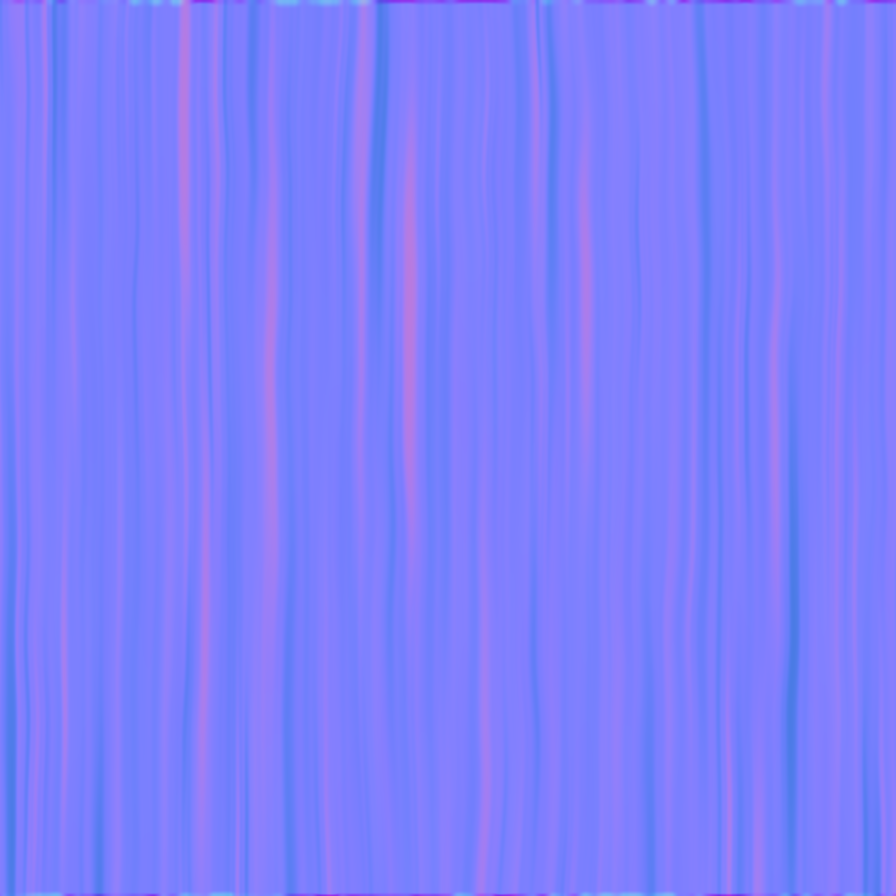
Give the GLSL for this texture map, as a Shadertoy shader.

```glsl
#define STREAK_COUNT 52.0
#define STREAK_TILT 0.19
#define GRAIN_TILT 0.042
#define FIBRE_TILT 0.016
#define BEND 0.006
#define WIGGLE 0.0026
#define MAX_TILT 0.25
#define RIM_WIDTH 0.008
#define RIM_TILT 0.30
#define FLAT_COLOUR vec3(0.495, 0.499, 0.996)

float hash(vec2 p) {
    vec3 q = fract(vec3(p.xyx) * 0.1031);
    q += dot(q, q.yzx + 33.33);
    return fract((q.x + q.y) * q.z);
}

// Smooth noise along one column, shifted so that columns do not line up
float columnNoise(float column, float y, float seed) {
    y += 17.0 * hash(vec2(column, seed + 0.5));
    float row = floor(y);
    float t = smoothstep(0.0, 1.0, y - row);
    float a = hash(vec2(column + seed * 7.0, row));
    float b = hash(vec2(column + seed * 7.0, row + 1.0));
    return mix(a, b, t) * 2.0 - 1.0;
}

// Stretched noise in -1..1, blended between neighbouring columns
float grain(vec2 p, vec2 frequency, float seed) {
    p = p * frequency + vec2(50.0 + seed * 3.7, 20.0);
    float column = floor(p.x);
    float t = smoothstep(0.0, 1.0, p.x - column);
    return mix(columnNoise(column, p.y, seed),
               columnNoise(column + 1.0, p.y, seed), t);
}

// Slope across the grain: its two sides cancel over wide areas
float slope(vec2 p, vec2 frequency, float seed) {
    vec2 halfColumn = vec2(0.5 / frequency.x, 0.0);
    return 0.75 * (grain(p + halfColumn, frequency, seed)
                 - grain(p - halfColumn, frequency, seed));
}

// Cubing leaves sparse, strong lines on a calm ground
float streaks(vec2 p, vec2 frequency, float seed) {
    float n = slope(p, frequency, seed);
    return n * n * n;
}

// Sideways tilt of the surface
float sideTilt(vec2 p) {
    float tilt = STREAK_TILT * streaks(p, vec2(STREAK_COUNT, 1.6), 1.0);
    tilt += 0.5 * STREAK_TILT * streaks(p, vec2(STREAK_COUNT * 1.9, 2.2), 2.0);
    tilt += 0.5 * GRAIN_TILT * grain(p, vec2(26.0, 1.3), 3.0);
    tilt += GRAIN_TILT * slope(p, vec2(68.0, 2.0), 4.0);
    tilt += 0.6 * GRAIN_TILT * slope(p, vec2(125.0, 2.4), 5.0);
    tilt += FIBRE_TILT * grain(p, vec2(220.0, 2.5), 6.0);
    return tilt * inversesqrt(1.0 + tilt * tilt / (MAX_TILT * MAX_TILT));
}

// Upward or downward tilt in the ragged strips at top and bottom
float rimTilt(vec2 p) {
    float atTop = step(0.5, p.y);
    float seed = 11.0 + atTop;
    float patches = grain(vec2(p.x, 0.0), vec2(24.0, 1.0), seed);
    patches += 0.7 * grain(vec2(p.x, 0.0), vec2(85.0, 1.0), seed + 4.0);
    float width = RIM_WIDTH * mix(0.65, 1.0, atTop) * (1.0 + 0.3 * patches);
    float rim = 1.0 - smoothstep(0.1 * width, width, min(p.y, 1.0 - p.y));
    return RIM_TILT * rim * clamp(patches - 0.15, -1.0, 0.7);
}

void mainImage(out vec4 fragColor, in vec2 fragCoord) {
    vec2 uv = fragCoord / iResolution.xy;

    // Gentle bends and smaller wiggles of the strands
    vec2 p = uv;
    p.x += BEND * grain(uv, vec2(6.0, 4.0), 8.0);
    p.x += WIGGLE * grain(uv, vec2(18.0, 10.0), 9.0);

    float side = sideTilt(p);
    float rim = rimTilt(uv);
    float drift = 0.007 * grain(p, vec2(60.0, 5.0), 10.0);

    // Encode the tilt as a surface direction
    vec3 colour = FLAT_COLOUR;
    colour.r += side - 0.15 * rim;
    colour.g += rim + drift - 0.35 * side * side;
    colour.b -= 2.4 * side * side + 0.8 * rim * rim;
    fragColor = vec4(clamp(colour, 0.0, 1.0), 1.0);
}
```
